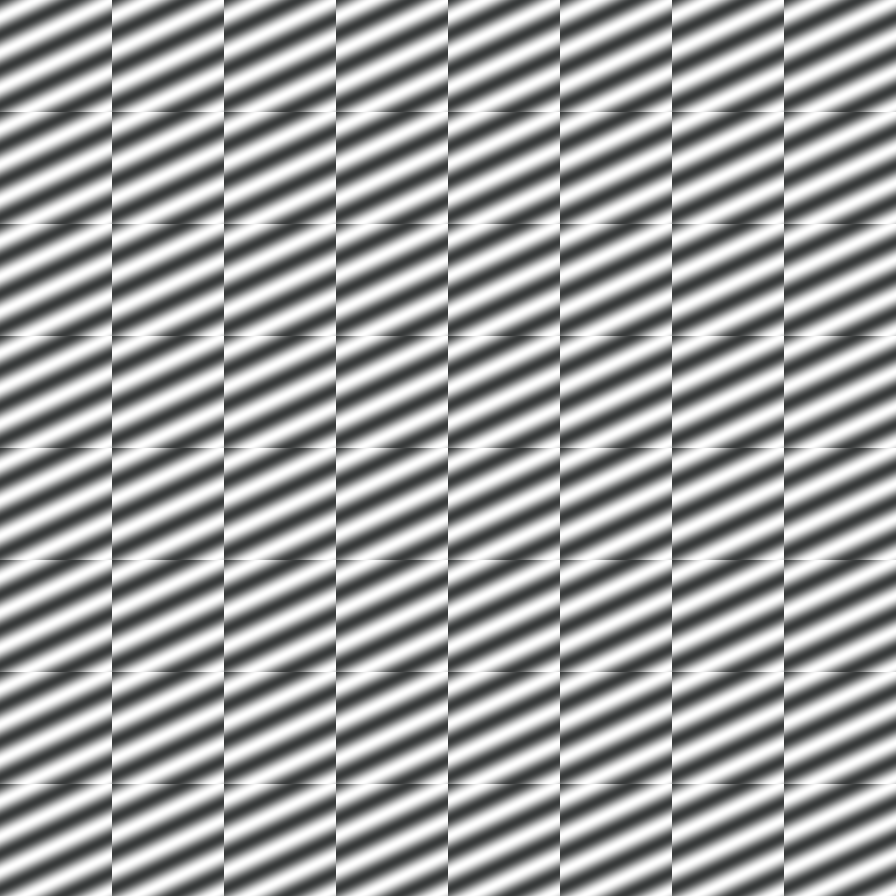
Give the GLSL for this pattern, as a Shadertoy shader.

```glsl
// An 8 by 8 grid of square tiles, each filled with the same soft diagonal stripes.
// A sine wave along a tilted direction shades each tile; the wave restarts at every
// tile edge, and a small grid of samples per pixel smooths those seams.

const float TAU = 6.2831853;
const float TILES = 8.0;     // repeats across and down
const float CYCLES = 3.5;    // stripes per tile width, across the stripes
const float SLANT = 0.4363;  // stripe angle above horizontal, in radians
const float PHASE = 0.41;    // cycles, measured at the tile centre
const int SAMPLES = 3;       // samples per pixel side

const vec3 CHARCOAL = vec3(0.215, 0.225, 0.225);
const vec3 WHITE = vec3(1.0);

// Position inside a tile, measured from its centre
vec2 tileCoord(vec2 uv, float count) {
    return fract(uv * count) - 0.5;
}

// Soft stripes rising at the given angle, from 0 (dark) to 1 (light)
float stripes(vec2 p, float angle, float cycles, float phase) {
    vec2 normal = vec2(-sin(angle), cos(angle));
    return 0.5 + 0.5 * sin(TAU * (dot(p, normal) * cycles + phase));
}

vec3 pattern(vec2 uv) {
    float light = stripes(tileCoord(uv, TILES), SLANT, CYCLES, PHASE);
    return mix(CHARCOAL, WHITE, light);
}

void mainImage(out vec4 fragColor, in vec2 fragCoord) {
    // Average evenly spaced samples over the pixel
    vec3 total = vec3(0.0);
    for (int j = 0; j < SAMPLES; j++) {
        for (int i = 0; i < SAMPLES; i++) {
            vec2 offset = (vec2(i, j) + 0.5) / float(SAMPLES) - 0.5;
            total += pattern((fragCoord + offset) / iResolution.xy);
        }
    }
    fragColor = vec4(total / float(SAMPLES * SAMPLES), 1.0);
}
```
